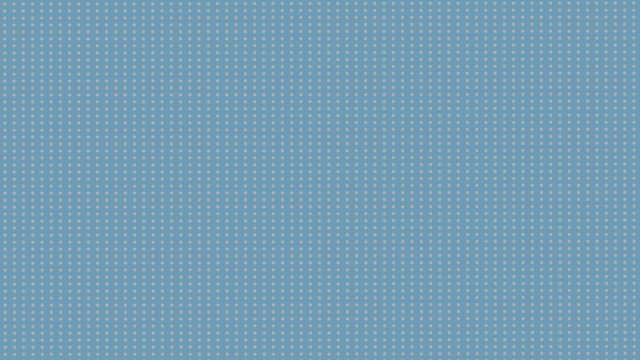
A Shadertoy shader for this pattern:

```glsl
// Fine grid of small pale grey dots on a flat dusty blue ground, tilted very slightly.

const vec3 GROUND = vec3(0.431, 0.608, 0.709);
const vec3 FRINGE = vec3(0.450, 0.612, 0.694);
const vec3 DOT    = vec3(0.690, 0.705, 0.730);

const vec2  REPEATS = vec2(69.19, 51.37);  // cells across and down
const vec2  PHASE   = vec2(0.04, 0.0);     // shift of the grid, in cells
const float TILT    = 0.0015;              // small rotation, in radians
const float DOT_RADIUS    = 0.0040;        // in canvas heights
const float FRINGE_RADIUS = 0.0078;

// Small-angle turn of a point about the origin.
vec2 turn(vec2 p, float angle) {
    return p + angle * vec2(-p.y, p.x);
}

// Distance to the nearest grid dot centre; cell is the pitch.
float gridDistance(vec2 p, vec2 cell, vec2 phase) {
    return length((fract(p / cell - phase) - 0.5) * cell);
}

// Antialiased disc coverage.
float disc(float dist, float radius, float blur) {
    return 1.0 - smoothstep(radius - blur, radius + blur, dist);
}

void mainImage(out vec4 fragColor, in vec2 fragCoord) {
    vec2 size = vec2(iResolution.x / iResolution.y, 1.0);
    float pixel = 1.0 / iResolution.y;

    // Canvas heights, measured from the upper left, turned about the centre
    vec2 p = vec2(fragCoord.x, iResolution.y - fragCoord.y) * pixel;
    p = turn(p - 0.5 * size, TILT) + 0.5 * size;

    float dist = gridDistance(p, size / REPEATS, PHASE);

    // Ground, faint fringe, then the dot itself
    vec3 color = mix(GROUND, FRINGE, disc(dist, FRINGE_RADIUS, 0.0012));
    color = mix(color, DOT, disc(dist, DOT_RADIUS, 0.75 * pixel));

    fragColor = vec4(color, 1.0);
}
```
